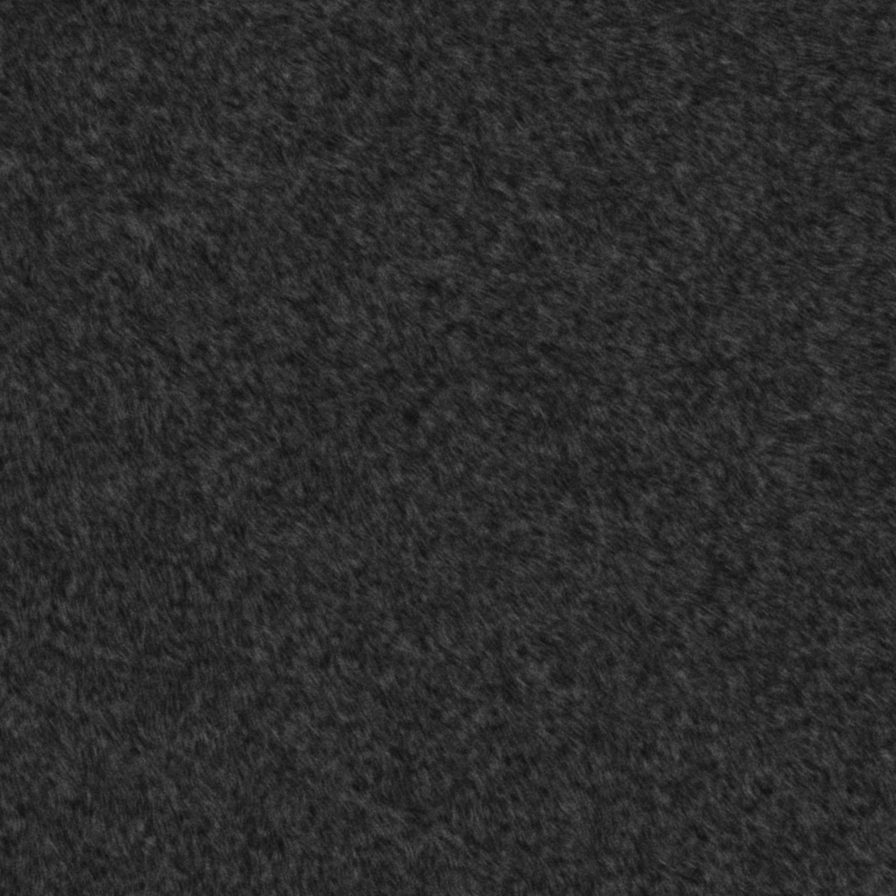
This texture is drawn by a WebGL 2 fragment shader. Its source:

```glsl
#version 300 es
precision highp float;
precision highp int;

// Dark charcoal felt: short matted fibres over small, soft tufts.
// Noise is averaged along a slowly turning nap direction to form the fibres,
// then layered with faint mottling and a fine grain.

uniform vec2 u_resolution;
out vec4 fragColor;

// Integer hash of a lattice cell, 0 to 1
float hash(vec2 cell) {
  uvec2 q = uvec2(ivec2(cell)) * uvec2(1597u, 7919u);
  uint h = (q.x ^ (q.y << 8)) + q.y * 3571u;
  h = (h ^ (h >> 15)) * 73939u;
  h = (h ^ (h >> 13)) * 91193u;
  h ^= h >> 16;
  return float(h & 65535u) / 65535.0;
}

// Smooth value noise, centred on zero
float noise(vec2 p) {
  vec2 cell = floor(p);
  vec2 f = p - cell;
  f = f * f * (3.0 - 2.0 * f);
  float low = mix(hash(cell), hash(cell + vec2(1.0, 0.0)), f.x);
  float high = mix(hash(cell + vec2(0.0, 1.0)), hash(cell + vec2(1.0)), f.x);
  return mix(low, high, f.y) - 0.5;
}

mat2 rotation(float angle) {
  float c = cos(angle), s = sin(angle);
  return mat2(c, s, -s, c);
}

// Steep nap at the lower left, flattening towards the upper right
vec2 napDirection(vec2 uv) {
  float across = clamp(0.5 * (uv.x + uv.y), 0.0, 1.0);
  float angle = -mix(1.35, 0.35, across) + 0.9 * noise(uv * 30.0 + 31.0);
  return vec2(cos(angle), sin(angle));
}

// Fine and medium strands, averaged along the nap
float fibres(vec2 uv) {
  vec2 stride = napDirection(uv) * 0.0012;
  mat2 tilt = rotation(0.6);
  float sum = 0.0;
  for (int i = -3; i <= 3; i++) {
    vec2 p = tilt * (uv + stride * float(i));
    sum += 0.165 * noise(p * 390.0 + 7.0) + 0.11 * noise(p * 160.0 + 53.0);
  }
  return sum / 7.0;
}

// Small tufts and faint uneven patches
float mottling(vec2 uv) {
  vec2 p = rotation(0.8) * uv;
  return 0.055 * noise(p * vec2(78.0, 105.0) + 11.0)
       + 0.020 * noise(rotation(0.5) * p * 38.0 + 71.0)
       + 0.009 * noise(p * 9.0 + 23.0);
}

void main() {
  vec2 uv = gl_FragCoord.xy / min(u_resolution.x, u_resolution.y);

  float relief = fibres(uv) + mottling(uv);
  relief += 0.07 * noise(rotation(0.3) * uv * 500.0 + 97.0);

  // Raised strands catch slightly more light
  float shade = 0.169 + relief + 1.8 * relief * relief;
  fragColor = vec4(vec3(clamp(shade, 0.05, 0.4)), 1.0);
}
```
